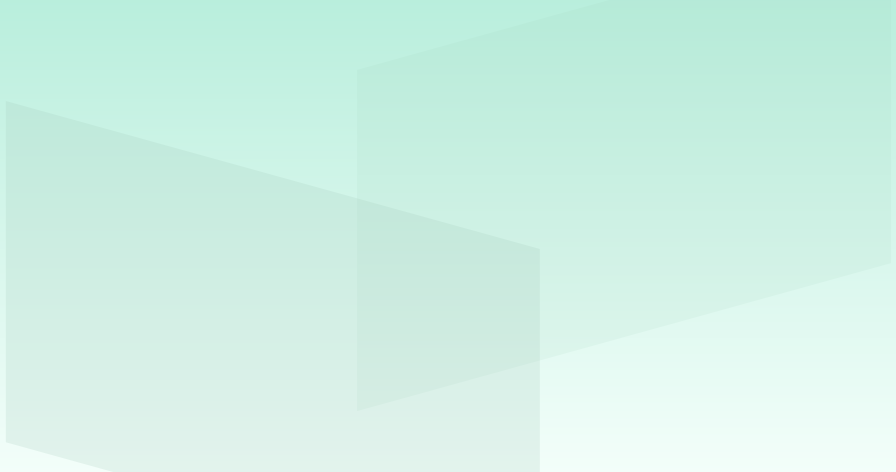
This background is drawn by a Shadertoy shader. Its source:

```glsl
// Pale mint vertical gradient with two large translucent slanted panels.

const vec3 MINT_TOP    = vec3(0.725, 0.934, 0.864);
const vec3 MINT_BOTTOM = vec3(0.953, 0.996, 0.980);
const vec3 RIGHT_TINT  = vec3(0.600, 0.795, 0.700);
const vec3 LEFT_TINT   = vec3(0.630, 0.780, 0.720);

const vec2  PANEL_SIZE  = vec2(0.596, 0.723);
const float PANEL_SLOPE = 0.526;

// Soft coverage of the span 0..extent, one pixel wide at each end.
float span(float value, float extent, float pixel) {
    float inside = min(value, extent - value);
    return clamp(inside / pixel + 0.5, 0.0, 1.0);
}

// Parallelogram with upright sides; corner is its lower left point.
float panel(vec2 uv, vec2 corner, vec2 size, float slope, vec2 pixel) {
    vec2 local = uv - corner;
    local.y -= slope * local.x;
    float slantPixel = length(vec2(slope * pixel.x, pixel.y));
    return span(local.x, size.x, pixel.x) * span(local.y, size.y, slantPixel);
}

// Blends a translucent tint over the base colour.
vec3 tintOver(vec3 base, vec3 tint, float opacity, float coverage) {
    return mix(base, tint, opacity * coverage);
}

void mainImage(out vec4 fragColor, in vec2 fragCoord) {
    vec2 uv = fragCoord / iResolution.xy;
    vec2 pixel = 1.0 / iResolution.xy;

    // Background gradient
    vec3 color = mix(MINT_BOTTOM, MINT_TOP, uv.y);

    // Right panel, rising to the right
    float rightPanel = panel(uv, vec2(0.3985, 0.129), PANEL_SIZE, PANEL_SLOPE, pixel);
    color = tintOver(color, RIGHT_TINT, 0.11, rightPanel);

    // Left panel, falling to the right
    float leftPanel = panel(uv, vec2(0.0065, 0.063), PANEL_SIZE, -PANEL_SLOPE, pixel);
    color = tintOver(color, LEFT_TINT, 0.20, leftPanel);

    fragColor = vec4(color, 1.0);
}
```
